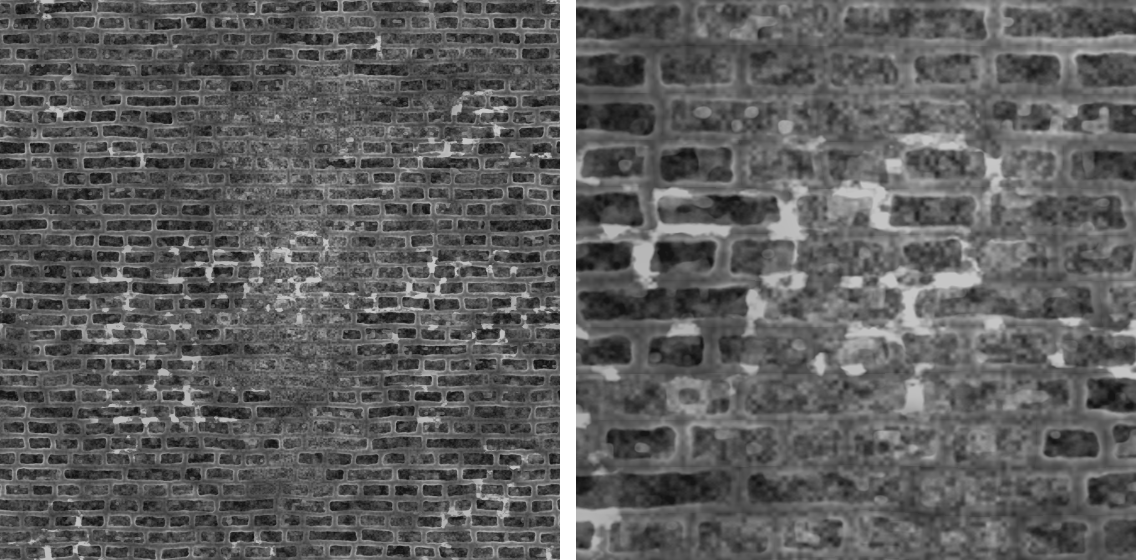
Left, the full canvas; right, a detail of the centre.
Write a three.js fragment shader that draws this texture.

```glsl
// Weathered grey brick wall: 36 courses alternating 10 stretchers and 20 headers.
// Jittered joints give rounded-box bricks; wrapping value noise adds ragged
// edges, pitted faces, pale worn patches, light mortar rims and white chips.
varying vec2 vUv;

float hash(vec2 p) {
  vec3 q = fract(p.xyx * 0.1031);
  q += dot(q, q.yzx + 33.33);
  return fract((q.x + q.y) * q.z);
}

// Value noise that wraps at the canvas edges
float noise(vec2 uv, vec2 cells) {
  vec2 p = uv * cells, i = floor(p), f = fract(p);
  f = f * f * (3.0 - 2.0 * f);
  vec2 a = mod(i, cells), b = mod(i + 1.0, cells);
  vec2 seed = cells * 1.7;
  return mix(mix(hash(a + seed), hash(vec2(b.x, a.y) + seed), f.x),
             mix(hash(vec2(a.x, b.y) + seed), hash(b + seed), f.x), f.y);
}

float fbm(vec2 uv, vec2 cells) {
  float sum = 0.0, amp = 0.533;
  for (int i = 0; i < 4; i++) {
    sum += amp * noise(uv, cells);
    cells *= 2.0;
    amp *= 0.5;
  }
  return sum;
}

float joint(float k, float count, float row) {
  return k + 0.26 * (hash(vec2(mod(k, count), row + 71.0)) - 0.5);
}

// Signed distance to the nearest brick, in course heights; id names the brick
float brickDistance(vec2 uv, out vec2 id) {
  float y = uv.y * 36.0;
  float row = mod(floor(y), 36.0);
  bool stretcher = mod(row, 2.0) > 0.5;
  float count = stretcher ? 10.0 : 20.0;
  float x = uv.x * count + hash(vec2(row, 5.0));
  float k = floor(x);
  if (x < joint(k, count, row)) k -= 1.0;
  else if (x > joint(k + 1.0, count, row)) k += 1.0;
  float left = joint(k, count, row), right = joint(k + 1.0, count, row);
  id = vec2(mod(k, count), row);

  // Some stretchers are cut into two short bricks
  if (stretcher && hash(id + 19.0) < 0.27) {
    float cut = mix(left, right, 0.38 + 0.24 * hash(id + 43.0));
    if (x < cut) right = cut;
    else { left = cut; id.x += 40.0; }
  }

  float scale = 36.0 / count;
  vec2 pos = vec2((x - 0.5 * (left + right)) * scale, fract(y) - 0.5);
  vec2 size = vec2(0.5 * (right - left) * scale - 0.18,
                   0.29 + 0.07 * hash(id + 7.0));
  pos.y += pos.x * 0.07 * (hash(id + 31.0) - 0.5);
  vec2 q = abs(pos) - size + 0.13;
  return length(max(q, 0.0)) + min(max(q.x, q.y), 0.0) - 0.13;
}

// Soft elliptical spot
float spot(vec2 uv, vec2 center, vec2 size) {
  vec2 q = (uv - center) / size;
  return exp(-dot(q, q));
}

void main() {
  vec2 uv = vUv;
  vec2 bend = vec2(noise(uv, vec2(18.0, 40.0)), noise(uv, vec2(14.0, 9.0))) - 0.5;
  vec2 id;
  float d = brickDistance(uv + bend * vec2(0.005, 0.006), id);
  d += 0.17 * (fbm(uv, vec2(70.0, 90.0)) - 0.5);
  float tint = hash(id + 11.0);

  // Wear: pale centre and upper right, varied by cloud and by brick
  float cloud = fbm(uv, vec2(5.0));
  float worn = spot(uv, vec2(0.53, 0.42), vec2(0.15, 0.28))
             + 0.8 * spot(uv, vec2(0.68, 0.83), vec2(0.23, 0.10))
             + 0.6 * spot(uv, vec2(0.42, 0.75), vec2(0.22, 0.12));
  worn = smoothstep(0.25, 1.0, worn + 1.1 * (cloud - 0.5) + 0.55 * (tint - 0.45));

  // Pitted brick face
  float pits = fbm(uv, vec2(95.0, 120.0));
  float grain = noise(uv, vec2(330.0)) - 0.5;
  float brick = mix(0.17 + 0.12 * tint, 0.37, worn);
  brick += 0.36 * (pits - 0.5) + grain * mix(0.13, 0.27, worn);
  brick += 0.22 * smoothstep(0.64, 0.82, noise(uv, vec2(105.0, 130.0)))
         * hash(id + 57.0);

  // Smeared mortar with a pale, broken rim beside each brick
  float smear = fbm(uv, vec2(26.0, 44.0));
  float mortar = 0.40 + 0.30 * (smear - 0.5) + 0.22 * (cloud - 0.5);
  mortar += grain * mix(0.08, 0.18, worn) - 0.06 * smoothstep(0.08, 0.24, d);
  float face = 1.0 - smoothstep(-0.05, 0.05, d);
  float tone = mix(mortar, brick, face);
  float rim = (d - 0.03) / 0.065;
  tone += 0.17 * exp(-rim * rim) * smoothstep(0.25, 0.75, smear) * (1.0 - 0.45 * worn);

  // White chips gathered in a few stretches of mortar
  float cluster = smoothstep(0.52, 0.78, noise(uv, vec2(9.0, 11.0)));
  float chip = smoothstep(0.68, 0.82, fbm(uv, vec2(48.0, 60.0)) + 0.12 * cluster);
  tone = mix(tone, 0.78, chip * cluster * (1.0 - 0.75 * face));

  // Broad soot and light
  tone *= 0.97 + 0.24 * (fbm(uv, vec2(3.0, 4.0)) - 0.5);
  gl_FragColor = vec4(vec3(clamp(tone, 0.08, 0.9)), 1.0);
}
```
